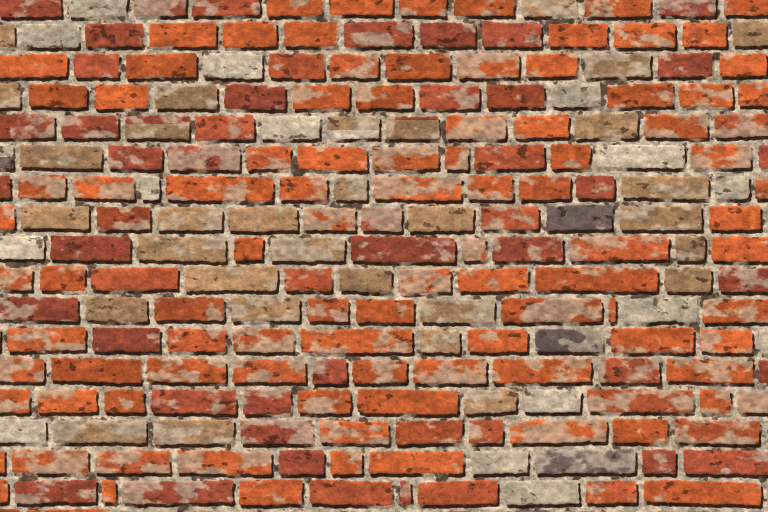
Give the GLSL for this texture, as a Shadertoy shader.

```glsl
// Weathered brick wall: about 17 uneven courses of 11 to 12 bricks in a row.
// Each brick is a noisy rounded box between jittered joints; a second lookup
// toward the sun casts shadows on the mortar, and fbm adds plaster and grain.

const float COURSE = 0.0596;           // course height, canvas height = 1
const float JOINT = 0.0058;            // half width of a mortar joint
const vec2 TO_SUN = vec2(-0.0040, 0.0068);

const vec3 ORANGE = vec3(0.76, 0.37, 0.20);
const vec3 RED    = vec3(0.62, 0.30, 0.22);
const vec3 TAN    = vec3(0.66, 0.51, 0.37);
const vec3 PALE   = vec3(0.76, 0.69, 0.59);
const vec3 SLATE  = vec3(0.44, 0.37, 0.34);
const vec3 MORTAR = vec3(0.79, 0.71, 0.61);
const vec3 SHADOW = vec3(0.17, 0.10, 0.065);

float hash(vec2 p) {
    return fract(sin(dot(p, vec2(127.1, 311.7))) * 43758.5453);
}

float noise(vec2 p) {
    vec2 i = floor(p), f = fract(p);
    f = f * f * (3.0 - 2.0 * f);
    return mix(mix(hash(i), hash(i + vec2(1, 0)), f.x),
               mix(hash(i + vec2(0, 1)), hash(i + vec2(1, 1)), f.x), f.y);
}

float fbm(vec2 p) {
    float sum = 0.0, amp = 0.53;
    for (int i = 0; i < 4; i++) {
        sum += amp * noise(p);
        p = mat2(1.6, 1.2, -1.2, 1.6) * p + 7.3;
        amp *= 0.5;
    }
    return sum;
}

float roundBox(vec2 p, vec2 halfSize, float radius) {
    vec2 q = abs(p) - halfSize + radius;
    return length(max(q, 0.0)) + min(max(q.x, q.y), 0.0) - radius;
}

// Position of the k-th vertical joint, in brick pitches
float jointX(float k, float row, float jitter) {
    return k + jitter * (hash(vec2(k, row * 3.7 + 1.0)) - 0.5);
}

// x: signed distance to the brick, yz: brick id, w: height inside it, -1..1
vec4 brickAt(vec2 p) {
    // Wavy courses
    float y = p.y + 0.006 * (noise(p * vec2(2.5, 5.0)) - 0.5);
    float course = (1.0 - y) / COURSE + 0.345;
    float row = floor(course);

    // Upper courses are regular, lower ones mix short and long bricks
    float pitch = mix(0.127, 0.146, step(7.5, row));
    float jitter = mix(0.25, 0.85, step(4.5, row));
    float x = p.x / pitch + 0.5 * mod(row, 2.0) + 0.35 * hash(vec2(row, 9.0));
    float k = floor(x + 0.5);
    k -= step(x, jointX(k, row, jitter));
    float left = jointX(k, row, jitter), right = jointX(k + 1.0, row, jitter);

    vec2 id = vec2(k, row);
    vec2 local = vec2((x - 0.5 * (left + right)) * pitch,
                      (0.5 - fract(course)) * COURSE);
    vec2 halfSize = vec2(0.5 * (right - left) * pitch, 0.5 * COURSE) - JOINT;
    halfSize -= 0.0022 * vec2(hash(id + 3.1), hash(id + 5.7));
    local.y += local.x * 0.05 * (hash(id + 8.3) - 0.5);

    // Chipped outline
    float chips = 0.0050 * (fbm(p * 48.0) - 0.5) + 0.0022 * (noise(p * 160.0) - 0.5);
    float d = roundBox(local, halfSize, 0.004) + chips;
    return vec4(d, id, local.y / halfSize.y);
}

vec3 brickColor(vec2 id, float age) {
    float pick = hash(id + 17.0) + 0.10 * age;
    vec3 c = mix(ORANGE, RED, smoothstep(0.40, 0.65, pick));
    c = mix(c, TAN, step(0.76, pick));
    c = mix(c, PALE, step(0.91, pick));
    c = mix(c, SLATE, step(1.03, pick));
    return c * (0.90 + 0.20 * hash(id + 29.0));
}

void mainImage(out vec4 fragColor, in vec2 fragCoord) {
    vec2 p = fragCoord / iResolution.y;
    float blur = max(0.8 / iResolution.y, 0.0012);
    vec4 brick = brickAt(p);
    vec2 id = brick.yz;
    float age = 1.0 - smoothstep(0.68, 0.80, p.y);
    float grain = fbm(p * vec2(85.0, 120.0)) - 0.5;
    float grit = noise(p * 330.0) - 0.5;

    // Brick face: grain, streaks and pits
    vec3 face = brickColor(id, age);
    face *= 1.0 + 0.48 * grain + 0.14 * grit;
    face *= 0.86 + 0.28 * fbm(p * vec2(16.0, 45.0) + id * 5.0);
    float pit = smoothstep(0.66, 0.78, fbm(p * vec2(50.0, 75.0) + 40.0));
    face = mix(face, SHADOW, 0.55 * pit);

    // Worn plaster clinging to some bricks
    float wear = fbm(p * vec2(24.0, 38.0) + id * 3.0) + 0.34 * (hash(id + 41.0) - 0.5);
    float plaster = smoothstep(0.55, 0.70, wear + 0.05 * age + 0.16 * grain);
    face = mix(face, MORTAR * (0.93 + 0.55 * grain), 0.72 * plaster);

    // Sunlit upper edge, dim lower edge
    float rim = smoothstep(-0.006, 0.0, brick.x);
    face *= 1.0 + 0.16 * rim * brick.w;

    // Mortar, shaded by the brick standing toward the sun
    vec3 mortar = MORTAR * (0.96 + 0.75 * grain + 0.20 * grit);
    float shade = 1.0 - smoothstep(-0.0015, 0.0020, brickAt(p + TO_SUN).x);
    float fill = smoothstep(0.56, 0.72, fbm(p * vec2(20.0, 30.0) + 90.0));
    float hollow = smoothstep(0.60, 0.72, fbm(p * 45.0 + 13.0));
    float dark = max(shade * (1.0 - 0.75 * fill), 0.7 * hollow);
    mortar = mix(mortar, SHADOW * (1.0 + grain), 0.94 * dark);

    float inside = 1.0 - smoothstep(-blur, blur, brick.x);
    fragColor = vec4(clamp(mix(mortar, face, inside), 0.0, 1.0), 1.0);
}
```
